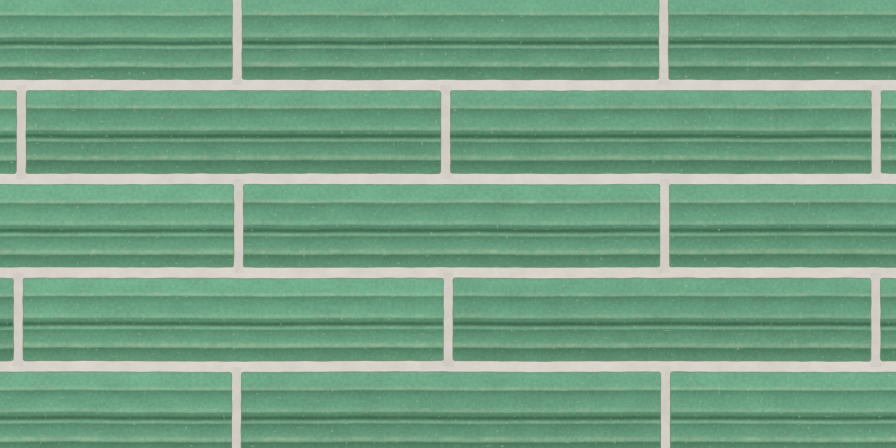
Give the GLSL for this texture, as a Shadertoy shader.

```glsl
const vec2 PITCH = vec2(0.954, 0.2094);
const vec2 HALF_JOINT = vec2(0.0100, 0.0116);
const float TOP_JOINT = 0.190;
const float CORNER = 0.006;

const vec3 GLAZE = vec3(0.44, 0.665, 0.54);
const vec3 SHADE = vec3(0.22, 0.36, 0.27);
const vec3 WORN = vec3(0.63, 0.71, 0.58);
const vec3 RIM = vec3(0.50, 0.54, 0.43);
const vec3 GROUT = vec3(0.845, 0.825, 0.795);

float hash(vec2 p) {
    vec3 q = fract(p.xyx * vec3(0.1031, 0.1030, 0.0973));
    q += dot(q, q.yzx + 33.33);
    return fract((q.x + q.y) * q.z);
}

vec2 gradient(vec2 cell) {
    float angle = 6.28318 * hash(cell);
    return vec2(cos(angle), sin(angle));
}

// Gradient noise, roughly -0.7 to 0.7
float noise(vec2 p) {
    vec2 i = floor(p), f = fract(p);
    vec2 u = f * f * f * (f * (f * 6.0 - 15.0) + 10.0);
    vec2 e = vec2(0.0, 1.0);
    float a = dot(gradient(i), f);
    float b = dot(gradient(i + e.yx), f - e.yx);
    float c = dot(gradient(i + e.xy), f - e.xy);
    float d = dot(gradient(i + e.yy), f - e.yy);
    return mix(mix(a, b, u.x), mix(c, d, u.x), u.y);
}

float band(float v, float center, float width) {
    float t = (v - center) / width;
    return exp(-t * t);
}

// Shadow that starts sharply below a ridge and fades downward
float castShadow(float v, float start, float fall, float soft) {
    return smoothstep(-soft, soft, v - start) * exp(-max(v - start, 0.0) / fall);
}

// Shading across the ribbed face; v runs from upper to lower joint
float ribShadow(float v, float soft) {
    float s = 0.50 * castShadow(v, 0.255, 0.10, soft);
    s += 0.42 * castShadow(v, 0.49, 0.06, soft);
    s += 0.62 * band(v, 0.55, 0.026);
    s += 0.42 * castShadow(v, 0.61, 0.13, soft);
    s += 0.55 * castShadow(v, 0.805, 0.16, soft);
    return clamp(s, 0.0, 1.0);
}

float ribWear(float v) {
    return 0.55 * band(v, 0.235, 0.018) + 0.40 * band(v, 0.465, 0.022)
         + 0.32 * band(v, 0.59, 0.014) + 0.60 * band(v, 0.775, 0.025);
}

// Distance inward from the rounded tile edge, capped at the corner radius
float tileInset(vec2 fromJoint, float radius) {
    return radius - length(max(radius - fromJoint, 0.0));
}

vec3 glazedFace(vec2 p, float v, vec2 tile, float soft) {
    float tone = hash(tile + 17.0);
    float ribs = v + 0.010 * (hash(tile + 41.0) - 0.5)
               + 0.006 * noise(vec2(p.x * 9.0, tile.y * 5.3));
    float mottling = noise(p * vec2(14.0, 28.0));
    float grain = noise(p * 110.0) + 0.6 * noise(p * 190.0);
    float patchy = 0.8 + 0.7 * noise(p * vec2(45.0, 25.0));

    vec3 color = mix(GLAZE, SHADE, ribShadow(ribs, soft));
    color = mix(color, WORN, clamp(ribWear(ribs) * patchy, 0.0, 1.0));
    color *= 0.97 + 0.06 * tone + 0.05 * mottling + 0.06 * grain;

    // Pale flecks in the glaze
    float fleck = smoothstep(0.36, 0.58, noise(p * vec2(95.0, 120.0) + 7.0));
    return mix(color, WORN, 0.45 * fleck);
}

vec3 groutColor(vec2 p, float nearVertical) {
    float stain = noise(p * 24.0) + 0.5 * noise(p * 80.0);
    return GROUT * (1.0 + 0.035 * stain - 0.03 * nearVertical);
}

void mainImage(out vec4 fragColor, in vec2 fragCoord) {
    float pixel = 1.0 / iResolution.y;
    vec2 p = fragCoord * pixel;

    // Courses counted downward from the top
    float down = 1.0 - p.y - TOP_JOINT + 0.0016 * noise(vec2(p.x * 3.0, p.y * 2.0));
    float course = floor(down / PITCH.y) + 1.0;
    float v = fract(down / PITCH.y);

    // Alternate courses shift by about half a tile
    float x = p.x - 0.044 - 0.485 * (1.0 - mod(course, 2.0));
    float joint = floor(x / PITCH.x + 0.5);
    float fromCenter = x - joint * PITCH.x - 0.008 * (hash(vec2(joint, course) + 9.0) - 0.5);
    vec2 tile = vec2(joint + step(0.0, fromCenter), course);

    // Slightly uneven tile edges
    vec2 fromJoint = vec2(abs(fromCenter), min(v, 1.0 - v) * PITCH.y) - HALF_JOINT;
    fromJoint += 0.0014 * vec2(noise(p * 38.0), noise(p * 30.0 + 5.0));
    float inset = tileInset(fromJoint, CORNER);

    vec3 face = glazedFace(p, v, tile, max(0.012, pixel / PITCH.y));
    float rim = 1.0 - smoothstep(0.0, 0.0045, inset);
    face = mix(face, RIM, rim * mix(0.45, 0.75, v));

    float nearVertical = 1.0 - smoothstep(0.0, 0.004, fromJoint.x);
    float edge = max(0.0015, 0.7 * pixel);
    vec3 color = mix(groutColor(p, nearVertical), face, smoothstep(-edge, edge, inset));
    fragColor = vec4(color, 1.0);
}
```
